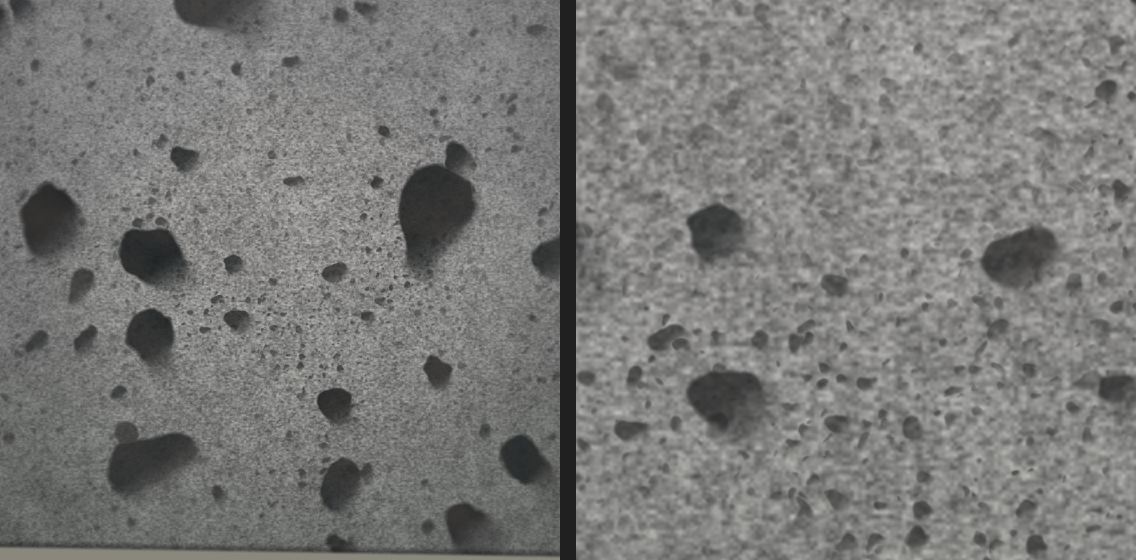
Left: the whole. Right: its middle third, enlarged.
Reproduce this texture procedurally as a Shadertoy shader.

```glsl
// Porous grey volcanic stone: deep cavities, scattered pinholes and fine grain, sharpest near the middle.

float hash(vec2 p) {
    vec3 q = fract(p.xyx * 0.1031);
    q += dot(q, q.yzx + 33.33);
    return fract((q.x + q.y) * q.z);
}

vec2 hash2(vec2 p) {
    return vec2(hash(p), hash(p + 71.7));
}

float noise(vec2 p) {
    vec2 cell = floor(p), f = fract(p);
    f = f * f * (3.0 - 2.0 * f);
    return mix(mix(hash(cell), hash(cell + vec2(1, 0)), f.x),
               mix(hash(cell + vec2(0, 1)), hash(cell + vec2(1, 1)), f.x), f.y);
}

float fbm(vec2 p) {
    float sum = 0.0, gain = 0.5;
    for (int i = 0; i < 4; i++) {
        sum += gain * noise(p);
        p = mat2(1.6, 1.2, -1.2, 1.6) * p + 17.3;
        gain *= 0.5;
    }
    return sum / 0.9375;
}

// Darkness of randomly placed tapered capsules; radii are in cell widths
float pits(vec2 uv, float cells, float density, vec2 radii, float blur, float seed) {
    vec2 p = uv * cells, home = floor(p);
    float dark = 0.0;
    for (int j = -1; j <= 1; j++)
    for (int i = -1; i <= 1; i++) {
        vec2 cell = home + vec2(i, j);
        vec2 id = cell + seed + 40.0;
        if (hash(id) > density) continue;
        vec2 shape = hash2(id + 13.1);
        vec2 d = p - cell - 0.5 - 0.64 * (hash2(id + 29.3) - 0.5);
        float radius = mix(radii.x, radii.y, shape.x * shape.x);
        float angle = 6.2832 * hash(id + 53.9);
        vec2 axis = vec2(cos(angle), sin(angle));
        float halfLength = radius * 1.2 * shape.y + 0.001;
        float along = clamp(dot(d, axis), -halfLength, halfLength);
        float taper = 1.0 + 0.35 * along / halfLength * shape.y;
        float edge = length(d - axis * along) - radius * taper;
        // The lower right wall catches light and fades out softly
        float lit = smoothstep(-0.2, 1.5, dot(d, vec2(0.6, -0.8)) / radius);
        float soft = blur * cells + radius * (0.06 + 0.4 * lit);
        float mask = 1.0 - smoothstep(-soft, soft, edge);
        float fade = radius / (radius + 0.8 * blur * cells);
        dark = max(dark, mask * fade * (1.0 - 0.6 * lit) * mix(0.8, 1.0, hash(id + 91.0)));
    }
    return dark;
}

void mainImage(out vec4 fragColor, in vec2 fragCoord) {
    vec2 uv = fragCoord / iResolution.xy;
    float focus = 1.0 - smoothstep(0.12, 0.6, length(uv - vec2(0.54, 0.5)));
    float blur = mix(0.0042, 0.001, focus);

    // Ragged outlines at two scales
    vec2 ragged = uv + 0.034 * (vec2(fbm(uv * 15.0), fbm(uv * 15.0 + 50.0)) - 0.5);
    vec2 rough = uv + 0.005 * (vec2(noise(uv * 110.0), noise(uv * 110.0 + 50.0)) - 0.5);

    // Overall light: dimmer at the bottom and the sides
    float light = mix(0.425, 0.515, smoothstep(0.0, 0.6, uv.y));
    light += 0.035 * focus - 0.05 * smoothstep(0.25, 0.55, abs(uv.x - 0.52));
    light += 0.07 * (fbm(uv * 9.0) - 0.5) + 0.1 * (fbm(uv * 38.0 + 9.0) - 0.5);

    // Crystalline grain
    float grain = noise(uv * 240.0) + noise(uv.yx * vec2(340.0, 190.0) + 31.0) - 1.0;
    float speckle = noise(uv * 420.0 + 7.0) - 0.5;
    light += mix(0.07, 0.15, focus) * grain + mix(0.04, 0.12, focus) * speckle;

    // Surface tint runs from blue grey at the top to warm in the middle
    vec3 tint = mix(vec3(0.985, 1.005, 0.985), vec3(1.0, 0.995, 1.0), smoothstep(0.1, 0.8, uv.y));
    tint = mix(tint, vec3(1.01, 1.0, 0.98), 0.6 * focus);
    vec3 color = light * tint;

    // Pinholes gather in loose clusters
    float cluster = smoothstep(0.3, 0.65, fbm(uv * 7.0 + 23.0));
    float holes = pits(rough, 90.0, 0.38, vec2(0.1, 0.28), blur, 300.0) * mix(0.4, 0.8, cluster);
    holes = max(holes, pits(rough, 42.0, 0.48, vec2(0.08, 0.25), blur, 200.0) * mix(0.35, 0.85, cluster));
    color = mix(color, vec3(0.14, 0.14, 0.14), holes);

    // Medium holes and large cavities
    float deep = pits(mix(rough, ragged, 0.4), 11.0, 0.3, vec2(0.07, 0.19), blur, 100.0) * 0.9;
    deep = max(deep, pits(ragged, 4.5, 0.74, vec2(0.09, 0.235), blur, 3.0));
    vec3 pit = mix(vec3(0.09, 0.11, 0.12), vec3(0.21, 0.195, 0.185), fbm(uv * 13.0 + 4.0));
    color = mix(color, pit, deep);

    // Shadowed lower rim above a pale strip
    float rim = uv.y - mix(0.025, 0.008, uv.x);
    color *= 1.0 - 0.35 * (1.0 - smoothstep(0.0, 0.014, rim));
    color = mix(vec3(0.54, 0.53, 0.49), color, smoothstep(-0.006, 0.002, rim));

    fragColor = vec4(clamp(color, 0.0, 1.0), 1.0);
}
```
